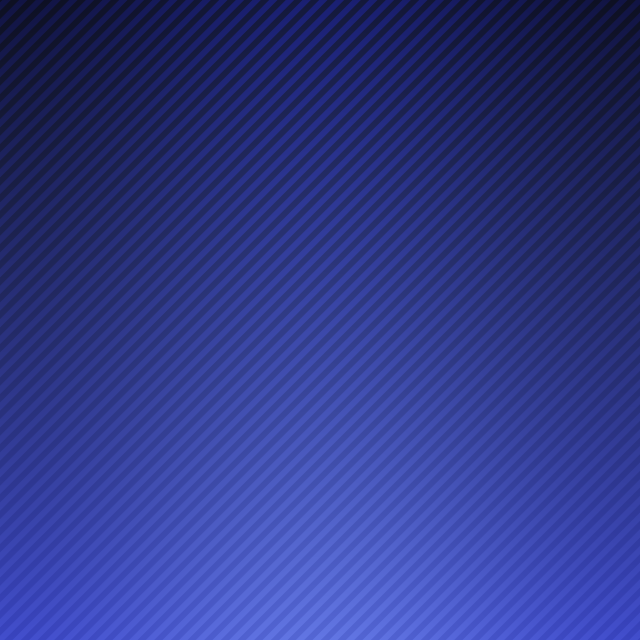
Reproduce this background procedurally as a three.js fragment shader.

```glsl
// Draws fine diagonal stripes over a blue gradient that glows up from the bottom centre.
varying vec2 vUv;

const float STRIPE_COUNT = 38.4; // stripe pairs along one side of the canvas

// Quadratic blend from start to end, pulled toward the middle colour.
vec3 blendThree(vec3 start, vec3 middle, vec3 end, float t) {
  return mix(mix(start, middle, t), mix(middle, end, t), t);
}

// Smooth horizontal falloff: 1 on the centre line, 0 at both sides.
float centreGlow(float x) {
  float offset = abs(x - 0.5) * 2.0;
  return 1.0 - smoothstep(0.0, 1.0, offset);
}

// Rising stripes: 1 on light bands, 0 on dark bands, with soft edges.
float diagonalStripes(vec2 p, float count) {
  float phase = (p.x + 1.0 - p.y) * count;
  float edgeDistance = abs(fract(phase) - 0.5) - 0.25;
  float softness = max(fwidth(phase), 0.0001) * 0.4;
  return smoothstep(-softness, softness, edgeDistance);
}

// Relative strength of the stripes, growing bluer toward the top.
vec3 stripeContrast(float y) {
  vec3 low = vec3(0.075, 0.07, 0.035);
  vec3 high = vec3(0.12, 0.12, 0.32);
  return mix(low, high, y * y);
}

void main() {
  // Vertical gradients for the centre line and the sides
  vec3 centreColor = blendThree(vec3(0.355, 0.43, 0.86), vec3(0.20, 0.245, 0.59),
                                vec3(0.09, 0.11, 0.34), vUv.y);
  vec3 sideColor = blendThree(vec3(0.24, 0.285, 0.775), vec3(0.145, 0.175, 0.39),
                              vec3(0.06, 0.07, 0.20), vUv.y);
  vec3 color = mix(sideColor, centreColor, centreGlow(vUv.x));

  // Alternate light and dark bands
  vec2 stripePoint = vec2(vUv.x, 1.0 + vUv.y);
  float band = diagonalStripes(stripePoint, STRIPE_COUNT) * 2.0 - 1.0;
  color *= 1.0 + band * stripeContrast(vUv.y);

  gl_FragColor = vec4(color, 1.0);
}
```
